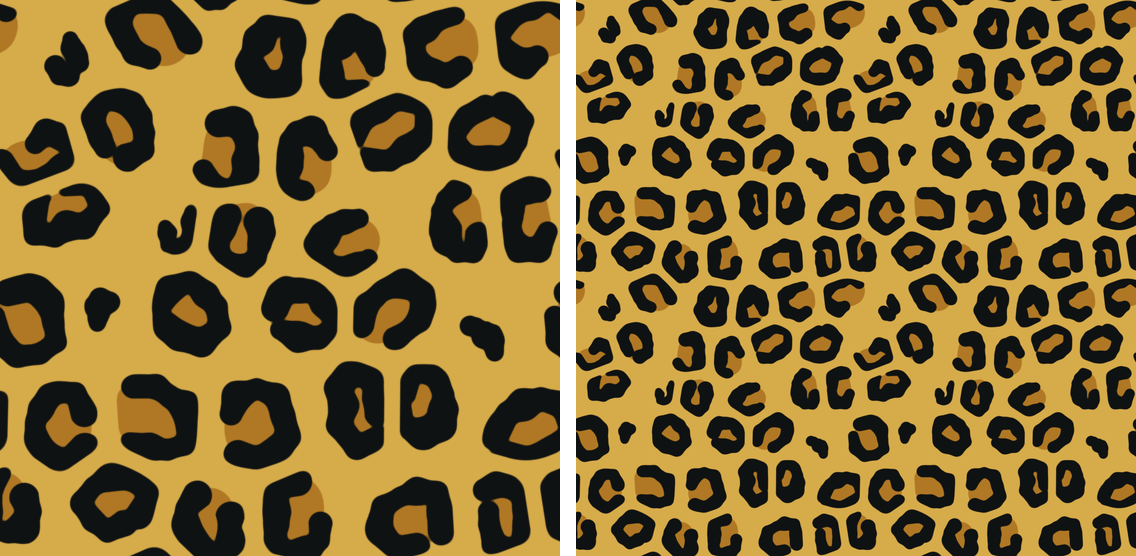
Left, the tile; right, the same tile 2 across and 2 down.
Give the GLSL for this pattern, as a Shadertoy shader.

```glsl
const float GRID = 6.0;          // spots per side, even so the stagger wraps
const float JITTER = 0.42;       // spread of spot centres within a cell
const float GAP = 0.085;         // half the least gap between spots
const float SMALL_SHARE = 0.17;  // share of small solid marks
const vec2 LONG_AXIS = vec2(0.33, 0.45);
const vec2 STROKE = vec2(0.10, 0.175);
const vec2 ARC = vec2(3.9, 6.0); // sweep of the dark stroke in radians
const float LUMP = 0.09;         // radial wobble of the stroke
const int SEGMENTS = 8;
const vec3 GOLD = vec3(0.84, 0.67, 0.29);
const vec3 TAWNY = vec3(0.69, 0.47, 0.14);
const vec3 BLACK = vec3(0.06, 0.07, 0.07);
const float TAU = 6.28319;

float hash(vec2 id, float seed) {
    vec2 cell = mod(id, GRID);
    return fract(sin(dot(cell, vec2(127.1, 311.7)) + seed * 74.7) * 43758.5453);
}

float smin(float a, float b, float k) {
    float h = max(k - abs(a - b), 0.0) / k;
    return min(a, b) - h * h * k * 0.25;
}

float smax(float a, float b, float k) { return -smin(-a, -b, k); }

bool isSmall(vec2 id) { return hash(id, 1.0) < SMALL_SHARE; }

// Squared reach: small marks claim less room
float weight(vec2 id) { return isSmall(id) ? 0.05 : 0.17; }

vec2 centre(vec2 id) {
    vec2 jitter = vec2(hash(id, 2.0), hash(id, 3.0)) - 0.5;
    float stagger = mod(id.y, 2.0) < 0.5 ? -0.25 : 0.25;
    return id + 0.5 + vec2(stagger, 0.0) + jitter * JITTER;
}

// Spot that owns the point in the weighted cell diagram
vec2 findOwner(vec2 p) {
    vec2 base = floor(p), owner = base;
    float best = 1e3;
    for (int y = -2; y <= 2; y++)
    for (int x = -2; x <= 2; x++) {
        vec2 id = base + vec2(x, y);
        vec2 d = centre(id) - p;
        float power = dot(d, d) - weight(id);
        if (power < best) { best = power; owner = id; }
    }
    return owner;
}

// Stroke of linearly changing half width
float taperedStroke(vec2 p, vec2 a, vec2 b, float wa, float wb) {
    vec2 ab = b - a;
    float t = clamp(dot(p - a, ab) / max(dot(ab, ab), 1e-5), 0.0, 1.0);
    return length(p - a - ab * t) - mix(wa, wb, t);
}

void mainImage(out vec4 fragColor, in vec2 fragCoord) {
    vec2 p = fragCoord / iResolution.xy * GRID;
    float px = GRID / min(iResolution.x, iResolution.y);
    vec2 id = findOwner(p);
    vec2 q = p - centre(id);

    // Rounded distance to the cell border, and the closest neighbour
    float border = 2.0, room = 2.0;
    vec2 nearDir = vec2(1.0, 0.0);
    for (int y = -2; y <= 2; y++)
    for (int x = -2; x <= 2; x++) {
        if (x == 0 && y == 0) continue;
        vec2 other = id + vec2(x, y);
        vec2 d = centre(other) - centre(id);
        float len = length(d);
        float halfway = (len * len + weight(id) - weight(other)) / (2.0 * len);
        border = smin(border, halfway - dot(q, d) / len, 0.14);
        if (halfway < room) { room = halfway; nearDir = d / len; }
    }

    // Proportions: the short axis faces the closest neighbour
    bool small = isSmall(id);
    float longAxis = mix(LONG_AXIS.x, LONG_AXIS.y, hash(id, 4.0));
    float shortAxis = clamp(room - 0.19, 0.2, 0.37);
    float sweep = mix(ARC.x, ARC.y, hash(id, 5.0));
    float thickness = 1.0;
    if (small) {
        longAxis *= 0.55;
        shortAxis = 0.12;
        sweep *= 0.6;
        thickness = 0.72;
    }
    float start = hash(id, 6.0) * TAU;
    float leanAngle = hash(id, 7.0) * TAU;
    vec2 lean = 0.14 * vec2(cos(leanAngle), sin(leanAngle));

    // Lumpy open ring with rounded ends
    float ring = 2.0, lastWidth = 0.0;
    vec2 last = vec2(0.0);
    for (int i = 0; i <= SEGMENTS; i++) {
        float k = float(i);
        float angle = start + sweep * k / float(SEGMENTS);
        vec2 dir = vec2(cos(angle), sin(angle));
        float along = dot(dir, nearDir);
        float radius = mix(longAxis, shortAxis, along * along) * (1.0 + dot(dir, lean));
        vec2 knot = dir * (radius + LUMP * (hash(id, 10.0 + k) - 0.5));
        float width = thickness * mix(STROKE.x, STROKE.y, hash(id, 30.0 + k));
        if (i > 0) ring = smin(ring, taperedStroke(q, last, knot, lastWidth, width), 0.035);
        last = knot;
        lastWidth = width;
    }
    ring = smax(ring, GAP - border, 0.07);

    // Tawny heart that shows through the opening
    vec2 dir = q / max(length(q), 1e-4);
    float along = dot(dir, nearDir);
    float heart = length(q) - 0.03
        - mix(longAxis, shortAxis, along * along) * (1.0 + dot(dir, lean));
    heart = smax(heart, GAP + 0.02 - border, 0.07);
    if (small) heart = 1.0;

    vec3 color = mix(TAWNY, GOLD, smoothstep(-px, px, heart));
    color = mix(BLACK, color, smoothstep(-px, px, ring));
    fragColor = vec4(color, 1.0);
}
```
